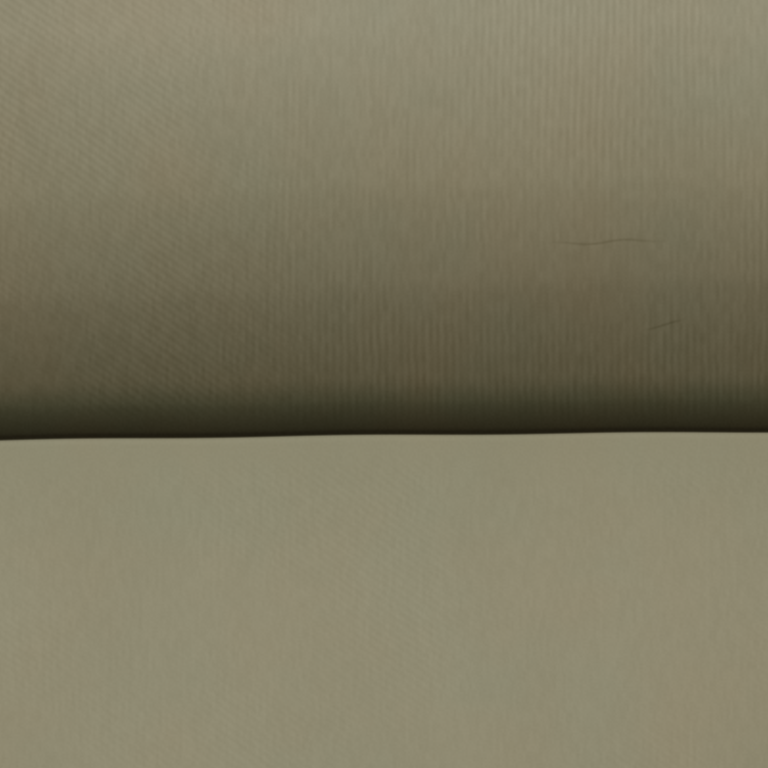
Reproduce this texture procedurally as a Shadertoy shader.

```glsl
// Two olive cloth panels meeting at a dark, slightly tilted seam.
// The upper panel rolls into shadow through a chain of smooth gradients;
// warped ribs, diagonal twill and value noise give the woven surface.

float hash(vec2 p) {
    vec3 q = fract(vec3(p.xyx) * 0.1031);
    q += dot(q, q.yzx + 33.33);
    return fract((q.x + q.y) * q.z);
}

float noise(vec2 p) {
    vec2 i = floor(p), f = fract(p);
    f = f * f * (3.0 - 2.0 * f);
    return mix(mix(hash(i), hash(i + vec2(1, 0)), f.x),
               mix(hash(i + vec2(0, 1)), hash(i + vec2(1, 1)), f.x), f.y);
}

float fbm(vec2 p) {
    float sum = 0.0, gain = 0.5;
    for (int i = 0; i < 4; i++) {
        sum += gain * noise(p);
        p = p * 2.03 + 17.1;
        gain *= 0.5;
    }
    return sum;
}

float ramp(float a, float b, float x) {
    return clamp((x - a) / (b - a), 0.0, 1.0);
}

float seamHeight(float x) {
    return 0.427 + 0.0165 * x - 0.0055 * x * x + 0.0008 * sin(x * 17.0);
}

// Shade of the rolled panel at height h above the seam
vec3 rolledCloth(float h, vec2 uv) {
    float lift = h + 0.018 * (0.5 - uv.x) * smoothstep(0.05, 0.2, h);
    vec3 c = mix(vec3(0.15, 0.14, 0.09), vec3(0.245, 0.24, 0.17), ramp(0.004, 0.045, h));
    c = mix(c, vec3(0.335, 0.312, 0.232), smoothstep(0.035, 0.078, h));
    c = mix(c, vec3(0.415, 0.388, 0.302), ramp(0.07, 0.20, lift));
    c = mix(c, vec3(0.495, 0.472, 0.38), ramp(0.18, 0.33, lift));
    c = mix(c, vec3(0.575, 0.552, 0.462), ramp(0.31, 0.54, lift));
    float sideShade = 1.0 - smoothstep(0.0, 0.16, uv.x);
    return c - 0.022 * sideShade * smoothstep(0.2, 0.5, h);
}

// Shade of the flat panel at depth d below the seam
vec3 flatCloth(float d, vec2 uv) {
    vec3 c = mix(vec3(0.545, 0.53, 0.435), vec3(0.562, 0.54, 0.445), ramp(0.0, 0.2, d));
    c += 0.012 * (1.0 - smoothstep(0.003, 0.012, d));
    return c - 0.012 * smoothstep(0.7, 1.0, uv.x) * ramp(0.1, 0.4, d);
}

// Signed weave relief: ribs blend into twill where the mask is high
float weave(vec2 uv, float twillMask) {
    float warp = 0.016 * fbm(uv * vec2(5.0, 3.0));
    float ribs = sin(6.2832 * 105.0 * (uv.x + warp));
    float twill = sin(6.2832 * (62.0 * uv.x + 88.0 * uv.y + 70.0 * warp));
    float threads = noise(uv * vec2(230.0, 75.0)) - 0.5;
    float patches = 0.25 + 0.75 * smoothstep(0.3, 0.65, fbm(uv * 6.0 + 9.0));
    return 0.45 * mix(ribs, twill, twillMask) * patches + 1.1 * threads;
}

// Soft thin wrinkle centred at c, with given half length and slope
float wrinkle(vec2 uv, vec2 c, float halfLength, float slope) {
    vec2 p = uv - c;
    float dist = p.y - slope * p.x - 0.002 * sin(p.x * 70.0);
    float ends = 1.0 - smoothstep(0.3 * halfLength, halfLength, abs(p.x));
    return ends * exp(-dist * dist / 0.000004);
}

void mainImage(out vec4 fragColor, in vec2 fragCoord) {
    vec2 uv = fragCoord / iResolution.xy;
    float pixel = 1.0 / iResolution.y;
    float h = uv.y - seamHeight(uv.x);
    float upper = smoothstep(-max(pixel, 0.002), max(pixel, 0.002), h);

    // Panels
    vec3 color = mix(flatCloth(-h, uv), rolledCloth(h, uv), upper);

    // Woven relief and broad tonal variation
    float twillMask = mix(0.35 + 0.5 * noise(uv * 4.0),
                          1.0 - smoothstep(0.15, 0.5, uv.x), upper);
    float relief = mix(0.012, 0.020, upper) * smoothstep(0.0, 0.07, abs(h));
    color += relief * weave(uv, twillMask);
    color += 0.018 * (fbm(uv * vec2(7.0, 4.0)) - 0.47);
    float tint = fbm(uv * 9.0 + 31.0) - 0.47;
    color += tint * vec3(-0.016, 0.006, 0.012);

    // Faint wrinkles on the right side
    float creases = wrinkle(uv, vec2(0.79, 0.685), 0.09, 0.04)
                  + wrinkle(uv, vec2(0.865, 0.577), 0.03, 0.18);
    color -= 0.035 * creases;

    // Dark stitch line and fine grain
    float line = exp(-pow((h - 0.003) / 0.0035, 2.0));
    color = mix(color, vec3(0.11, 0.095, 0.06), 0.75 * line);
    color += 0.010 * (noise(uv * 400.0) - 0.5);
    fragColor = vec4(clamp(color, 0.0, 1.0), 1.0);
}
```
